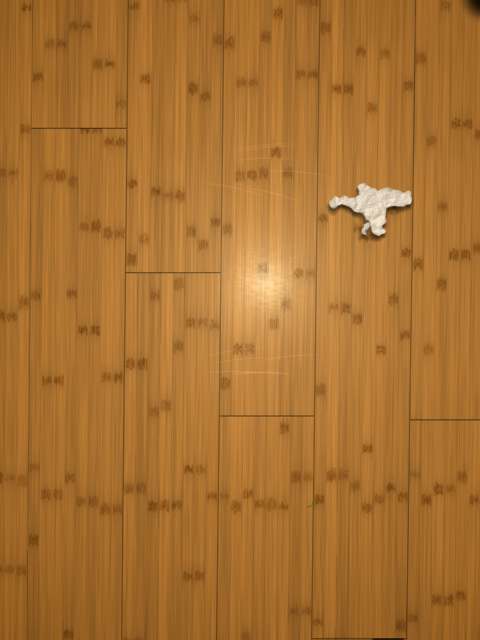
Write a Shadertoy shader that draws this texture.

```glsl
float hash(vec2 p) {
    return fract(sin(dot(p, vec2(127.1, 311.7))) * 43758.5453);
}

float noise(vec2 p) {
    vec2 i = floor(p), f = fract(p);
    f = f * f * (3.0 - 2.0 * f);
    return mix(mix(hash(i), hash(i + vec2(1, 0)), f.x),
               mix(hash(i + vec2(0, 1)), hash(i + vec2(1, 1)), f.x), f.y);
}

// Distance to a capsule whose radius runs from ra to rb
float taper(vec2 p, vec2 a, vec2 b, float ra, float rb) {
    vec2 d = b - a;
    float h = clamp(dot(p - a, d) / dot(d, d), 0.0, 1.0);
    return length(p - a - d * h) - mix(ra, rb, h);
}

float paperDistance(vec2 p) {
    p += 0.006 * (vec2(noise(p * 130.0), noise(p * 130.0 + 40.0)) - 0.5);
    float d = taper(p, vec2(0.525, 0.684), vec2(0.528, 0.685), 0.009, 0.008);
    d = min(d, taper(p, vec2(0.530, 0.688), vec2(0.562, 0.682), 0.005, 0.012));
    d = min(d, taper(p, vec2(0.567, 0.707), vec2(0.577, 0.685), 0.006, 0.020));
    d = min(d, taper(p, vec2(0.582, 0.682), vec2(0.590, 0.642), 0.022, 0.010));
    d = min(d, taper(p, vec2(0.604, 0.690), vec2(0.636, 0.690), 0.016, 0.009));
    return min(d, taper(p, vec2(0.570, 0.634), vec2(0.572, 0.646), 0.003, 0.005));
}

float crumple(vec2 p) {
    float height = 0.0, size = 1.0;
    p *= 60.0;
    for (int i = 0; i < 4; i++) {
        height += size * abs(noise(p) - 0.5);
        p = mat2(1.5, 1.2, -1.2, 1.5) * p + 7.0;
        size *= 0.55;
    }
    return height;
}

vec3 bamboo(vec2 p, float aa) {
    // Planks narrow slightly towards the bottom
    float width = mix(0.1484, 0.1497, p.y);
    float u = (p.x - mix(0.0417, 0.0508, p.y)) / width;
    float plank = floor(u);
    float joints[6] = float[6](-1.0, 0.7995, 0.574, 0.350, 0.002, 0.344);
    float joint = joints[int(clamp(plank + 1.0, 0.0, 5.0))];
    float piece = plank + (p.y > joint ? 20.0 : 0.0);

    // Strips with their own tone and lengthwise grain
    float across = fract(u) * 8.0;
    float strip = floor(across) + piece * 8.0;
    float inStrip = fract(across);
    float tone = 0.96 + 0.09 * hash(vec2(strip, 3.0));
    float grain = noise(vec2(u * 45.0, p.y * 6.0 + piece * 5.0)) - 0.5;
    float fibre = noise(vec2(u * 110.0, p.y * 22.0 + piece)) - 0.5;
    tone += 0.13 * grain + 0.10 * fibre;
    tone -= 0.05 * smoothstep(0.38, 0.5, abs(inStrip - 0.5));
    vec3 col = vec3(0.695, 0.465, 0.203) * tone;

    // Arched, mottled knuckles, some shared by neighbouring strips
    float key = hash(vec2(strip, 9.0)) < 0.3 ? strip - 1.0 : strip;
    float along = p.y / 0.235 + hash(vec2(key, 1.0));
    float cell = floor(along);
    float dy = (fract(along) - 0.15 - 0.7 * hash(vec2(key, cell))) * 0.235;
    float ragged = noise(vec2(u * 55.0, p.y * 130.0));
    float arch = dy + 0.010 * (inStrip - 0.5) * (inStrip - 0.5);
    float halfHeight = 0.004 + 0.004 * hash(vec2(strip, cell + 5.0));
    float knuckle = 1.0 - smoothstep(-0.003, 0.004, abs(arch) - halfHeight + 0.010 * (ragged - 0.5));
    knuckle *= smoothstep(0.0, 0.2, inStrip) * smoothstep(1.0, 0.8, inStrip);
    knuckle *= 0.6 + 0.5 * hash(vec2(strip, cell + 8.0));
    float mottle = noise(vec2(u * 95.0, p.y * 260.0));
    col *= mix(vec3(1), vec3(0.80, 0.71, 0.50), knuckle * (0.45 + 0.75 * mottle));
    col *= 1.0 - 0.10 * smoothstep(0.03, 0.0, dy) * smoothstep(-0.03, 0.0, dy) * ragged;

    // Seams between planks
    float side = min(fract(u), 1.0 - fract(u)) * width;
    float seam = (plank + step(0.5, fract(u)) < 0.5 ? 0.10 : 0.28)
               * (1.0 - smoothstep(0.0, 0.0005 + aa, side));
    seam = max(seam, 0.42 * (1.0 - smoothstep(0.0, 0.0005 + aa, abs(p.y - joint))));
    return col * (1.0 - seam);
}

void mainImage(out vec4 fragColor, in vec2 fragCoord) {
    vec2 p = fragCoord / iResolution.y;
    p.x += 0.375 - 0.5 * iResolution.x / iResolution.y;
    float aa = 1.0 / iResolution.y;
    vec3 col = bamboo(p, aa);

    // Room light falling off, then the lamp's reflection
    vec2 fromLamp = p - vec2(0.416, 0.557);
    float falloff = dot(fromLamp, fromLamp);
    col *= 1.02 - vec3(0.50, 0.60, 0.95) * falloff;
    float sparkle = 0.8 + 0.4 * noise(p * vec2(160.0, 320.0));
    float onPlank = smoothstep(0.085, 0.07, abs(fromLamp.x - 0.003));
    col += vec3(0.07, 0.08, 0.085) * exp(-falloff * 26.0);
    col += vec3(0.11, 0.12, 0.12) * exp(-falloff * 190.0) * sparkle * (0.5 + 0.5 * onPlank);
    col += vec3(0.11, 0.15, 0.17) * exp(-falloff * 1000.0) * sparkle;

    // Faint curved scratches above and below the reflection
    for (float i = 0.0; i < 12.0; i++) {
        float r = hash(vec2(i, 21.0)), s = hash(vec2(i, 37.0));
        vec2 q = p - vec2(0.36 + 0.11 * r, (i < 6.0 ? 0.74 : 0.41) + 0.10 * (s - 0.5));
        float curve = q.y - (s - 0.6) * 0.5 * q.x + 1.5 * q.x * q.x;
        float line = 1.0 - smoothstep(0.0, 0.0004 + aa, abs(curve));
        col += vec3(0.045, 0.04, 0.035) * line * smoothstep(0.06, 0.02, abs(q.x));
    }

    // Green thread
    float thread = min(taper(p, vec2(0.481, 0.208), vec2(0.496, 0.213), 0.0004, 0.0004),
                       taper(p, vec2(0.488, 0.216), vec2(0.491, 0.205), 0.0004, 0.0004));
    col = mix(col, vec3(0.33, 0.38, 0.14), 0.6 * (1.0 - smoothstep(0.0, aa, thread)));

    // Crumpled paper and its shadow
    float shadow = smoothstep(0.007, -0.006, paperDistance(p + vec2(0.001, 0.006)));
    col *= 1.0 - 0.62 * shadow;
    float d = paperDistance(p);
    float relief = crumple(p + vec2(0.0015, -0.001)) - crumple(p - vec2(0.0015, -0.001));
    float shade = clamp(0.98 + 0.45 * relief, 0.6, 1.1) - 0.10 * smoothstep(-0.005, 0.0, d);
    vec3 paper = vec3(0.90, 0.84, 0.75) * shade;
    col = mix(col, paper, 1.0 - smoothstep(-aa, aa, d));

    // Dark objects at the frame's edge
    float corner = length((p - vec2(0.762, 1.005)) * vec2(1.0, 1.1));
    col *= mix(0.12, 1.0, smoothstep(0.015, 0.05, corner));
    float edge = taper(p, vec2(0.585, -0.001), vec2(0.628, -0.001), 0.003, 0.003);
    col *= mix(0.3, 1.0, smoothstep(-0.001, 0.002, edge));
    fragColor = vec4(clamp(col, 0.0, 1.0), 1.0);
}
```
